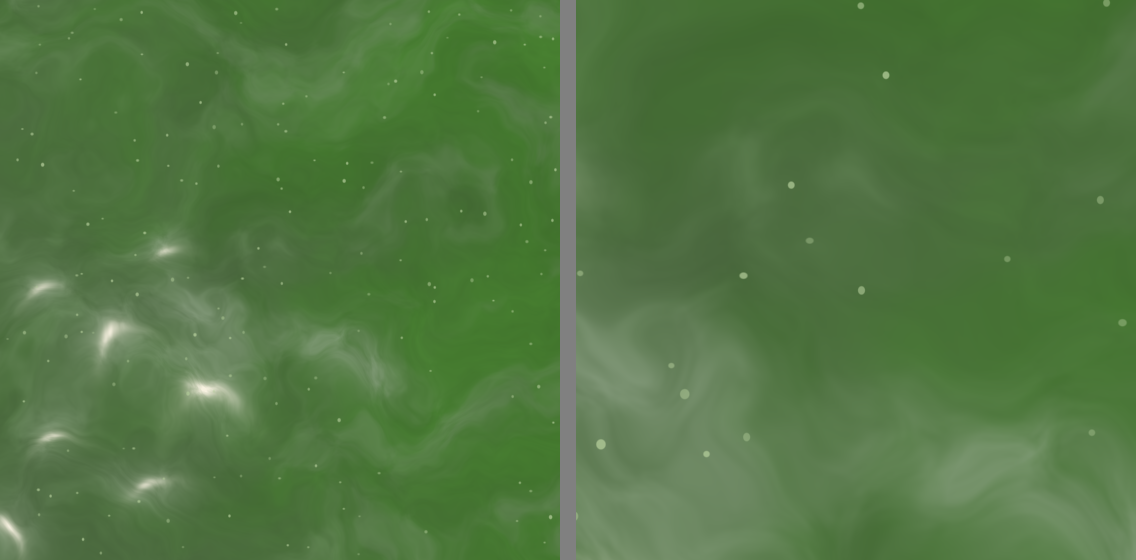
Left, the full canvas; right, a detail of the centre.
Give the GLSL for this texture, as a WebGL 2 fragment shader.

```glsl
#version 300 es
precision highp float;

uniform vec2 u_resolution;
out vec4 fragColor;

const vec3 DULL_GREEN = vec3(0.298, 0.420, 0.248);
const vec3 VIVID_GREEN = vec3(0.262, 0.468, 0.178);
const vec3 MILKY_GREEN = vec3(0.395, 0.520, 0.345);
const vec3 HAZE = vec3(0.540, 0.620, 0.510);
const vec3 GLINT = vec3(0.970, 0.945, 0.880);
const vec3 SPECK = vec3(0.700, 0.800, 0.600);
const int GLINT_COUNT = 7;

vec2 hash2(vec2 p) {
    vec3 q = fract(p.xyx * vec3(0.1031, 0.1030, 0.0973));
    q += dot(q, q.yzx + 33.33);
    return fract((q.xx + q.yz) * q.zy);
}

mat2 rotation(float angle) {
    float c = cos(angle), s = sin(angle);
    return mat2(c, -s, s, c);
}

float cornerSlope(vec2 cell, vec2 corner, vec2 f) {
    float angle = 6.2832 * hash2(cell + corner + 50.0).x;
    return dot(vec2(cos(angle), sin(angle)), f - corner);
}

float gradientNoise(vec2 p) {
    vec2 cell = floor(p), f = fract(p);
    vec2 u = f * f * f * (f * (f * 6.0 - 15.0) + 10.0);
    float low = mix(cornerSlope(cell, vec2(0, 0), f), cornerSlope(cell, vec2(1, 0), f), u.x);
    float high = mix(cornerSlope(cell, vec2(0, 1), f), cornerSlope(cell, vec2(1, 1), f), u.x);
    return mix(low, high, u.y);
}

float fbm(vec2 p, int octaves) {
    float sum = 0.0, amplitude = 1.0;
    for (int i = 0; i < octaves; i++) {
        sum += amplitude * gradientNoise(p);
        p = rotation(0.5) * p * 2.03 + 11.7;
        amplitude *= 0.48;
    }
    return sum;
}

// Curved, elongated highlight: x is the soft halo, y the bright core
vec2 glint(vec2 p, vec2 center, float angle, float size) {
    vec2 d = rotation(angle) * (p - center);
    float halo = exp(-dot(d, d) / (size * size * 5.0));
    d.y += 9.0 * d.x * d.x;
    d /= size * vec2(1.0, 0.42);
    float r = dot(d, d);
    return vec2(halo, 0.75 * exp(-r * 1.3) + 0.25 * exp(-r * 0.3));
}

// One floating grain at most in each grid cell
float specks(vec2 p, float cells, float density, float radius, float pixel) {
    vec2 cell = floor(p * cells);
    vec2 place = 0.15 + 0.7 * hash2(cell + cells);
    vec2 traits = hash2(cell + cells * 3.0 + 9.0);
    vec2 d = p - (cell + place) / cells;
    d.x *= 0.75 + 0.5 * traits.y;
    float r = radius * (0.55 + 0.65 * traits.y);
    float grain = 1.0 - smoothstep(r - pixel, r + pixel, length(d));
    return grain * step(traits.x, density) * (0.35 + 0.65 * place.x);
}

void main() {
    float pixel = 1.0 / min(u_resolution.x, u_resolution.y);
    vec2 p = gl_FragCoord.xy * pixel;
    vec2 warp = vec2(fbm(p * 3.0 + 2.0, 4), fbm(p * 3.0 + 19.0, 4));

    // Broad water tones, more vivid toward the right
    vec2 flow = rotation(0.35) * p;
    float broad = fbm(flow * vec2(2.0, 4.5) + warp * 0.7, 4);
    float vivid = smoothstep(-0.05, 1.0, p.x + 0.2 * (p.y - 0.5) + 0.55 * broad);
    vec3 color = mix(DULL_GREEN, VIVID_GREEN, vivid);
    float milky = fbm(flow * vec2(2.6, 6.0) + warp * 1.2 + 31.0, 5);
    color = mix(color, MILKY_GREEN, 0.75 * smoothstep(-0.15, 0.65, milky));
    color *= 1.0 + 0.09 * fbm(p * vec2(3.0, 4.0) + warp + 47.0, 3);

    // Fine stirred filaments
    float filament = fbm(rotation(-0.35) * p * vec2(9.0, 34.0) + warp * 7.0, 3);

    // Pale drifting band sloping down to the right
    float across = (p.y - 0.57 + 0.36 * p.x + 0.09 * warp.y) / 0.052;
    float along = smoothstep(0.2, 0.34, p.x) * (1.0 - smoothstep(0.68, 0.92, p.x));
    float patches = clamp(0.55 + 1.1 * fbm(p * 7.0 + warp * 2.0, 4), 0.0, 1.0);
    float haze = 0.65 * along * patches * exp(-across * across);

    // Sunlit crests in the lower left
    float core = 0.0;
    for (int i = 0; i < GLINT_COUNT; i++) {
        float k = float(i);
        vec2 traits = hash2(vec2(k * 7.0 + 3.0, 21.0));
        vec2 center = vec2(0.02 + 0.4 * fract(k * 0.618), 0.05 + 0.085 * k);
        float angle = mix(-0.6, 0.75, traits.x);
        float size = mix(0.022, 0.038, traits.y);
        vec2 light = glint(p + 0.05 * warp, center, angle, size);
        haze += 0.45 * light.x * (0.75 + 0.6 * patches);
        core = max(core, light.y * (0.65 + 0.35 * traits.y));
    }
    haze = clamp(haze * (1.0 + 0.35 * filament), 0.0, 0.8);
    color = mix(color, HAZE, haze);
    color *= 1.0 + 0.035 * filament;
    color = mix(color, GLINT, clamp(core * (1.0 + 0.4 * filament), 0.0, 1.0));

    // Scattered grains
    float grains = specks(p, 11.0, 0.5, 0.0031, pixel);
    grains = max(grains, specks(p, 19.0, 0.3, 0.0022, pixel));
    color = mix(color, SPECK, 0.85 * grains);

    fragColor = vec4(color, 1.0);
}
```
